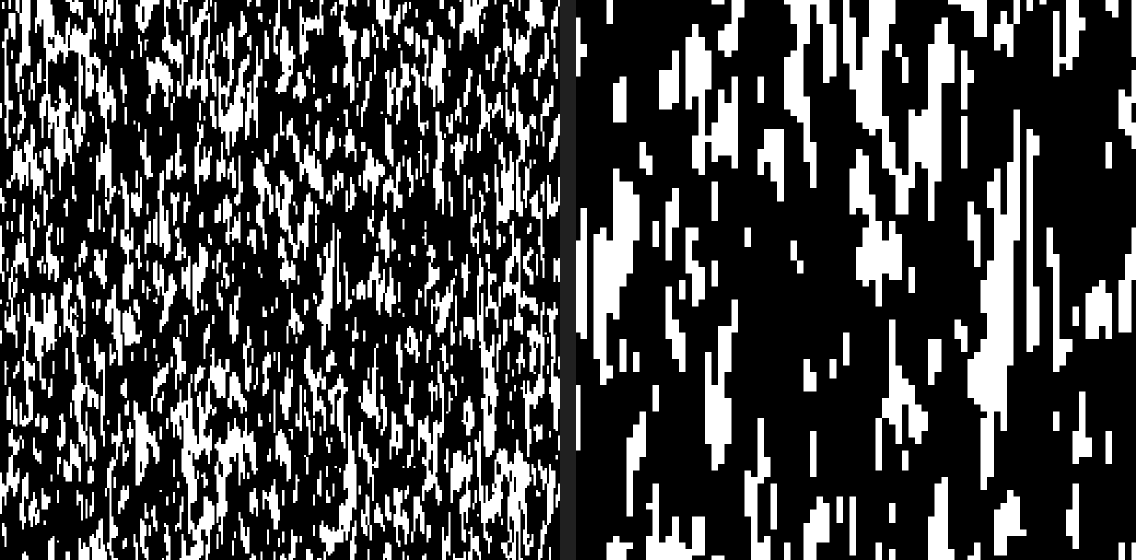
Left: the whole. Right: its middle third, enlarged.
This texture is drawn by a Shadertoy shader. Its source:

```glsl
const float CELLS = 256.0;            // columns and rows across the canvas
const int REACH = 8;                  // vertical half-length of the streak filter
const float STREAK_SIGMA = 2.9;       // vertical spread of a streak, in cells
const float SIDE_WEIGHT = 0.24;       // how much neighbouring columns share
const vec2 CLUMP_SIZE = vec2(6.0, 14.0);
const float CLUMP_AMOUNT = 0.45;
const float THRESHOLD = 0.50;         // in standard deviations above the mean
const float HASH_DEVIATION = 0.2887;
const float CLUMP_DEVIATION = 0.215;
const vec3 BACKGROUND = vec3(0.0);
const vec3 STREAK = vec3(1.0);

// Integer hash of a lattice point, from 0 to 1
float hash(ivec2 p) {
    uvec2 q = uvec2(p + 4096) * uvec2(1597334673u, 3812015801u);
    uint n = (q.x ^ q.y) * 1597334673u;
    n = (n ^ (n >> 15)) * 2246822519u;
    n ^= n >> 13;
    return float(n >> 8) / 16777216.0;
}

// Smooth value noise for dense and empty patches
float valueNoise(vec2 p) {
    ivec2 i = ivec2(floor(p));
    vec2 f = fract(p);
    f = f * f * (3.0 - 2.0 * f);
    float low = mix(hash(i), hash(i + ivec2(1, 0)), f.x);
    float high = mix(hash(i + ivec2(0, 1)), hash(i + ivec2(1, 1)), f.x);
    return mix(low, high, f.y);
}

// White noise blurred along the columns, scaled to unit deviation
float streakNoise(ivec2 cell) {
    float sum = 0.0;
    float power = 0.0;
    for (int y = -REACH; y <= REACH; y++) {
        float t = float(y) / STREAK_SIGMA;
        float along = exp(-0.5 * t * t);
        for (int x = -1; x <= 1; x++) {
            float weight = along * (x == 0 ? 1.0 : SIDE_WEIGHT);
            sum += weight * (hash(cell + ivec2(x, y)) - 0.5);
            power += weight * weight;
        }
    }
    return sum / (HASH_DEVIATION * sqrt(power));
}

// One for a streak cell, zero for background
float streakMask(vec2 uv) {
    vec2 cell = floor(uv * CELLS);
    float clump = (valueNoise(cell / CLUMP_SIZE + 301.3) - 0.5) / CLUMP_DEVIATION;
    float field = streakNoise(ivec2(cell)) + CLUMP_AMOUNT * clump;
    field /= sqrt(1.0 + CLUMP_AMOUNT * CLUMP_AMOUNT);
    return step(THRESHOLD, field);
}

void mainImage(out vec4 fragColor, in vec2 fragCoord) {
    // Four samples per pixel smooth the cell edges
    float coverage = 0.0;
    for (int i = 0; i < 4; i++) {
        vec2 offset = vec2(i & 1, i >> 1) * 0.5 - 0.25;
        coverage += 0.25 * streakMask((fragCoord + offset) / iResolution.y);
    }
    fragColor = vec4(mix(BACKGROUND, STREAK, coverage), 1.0);
}
```
